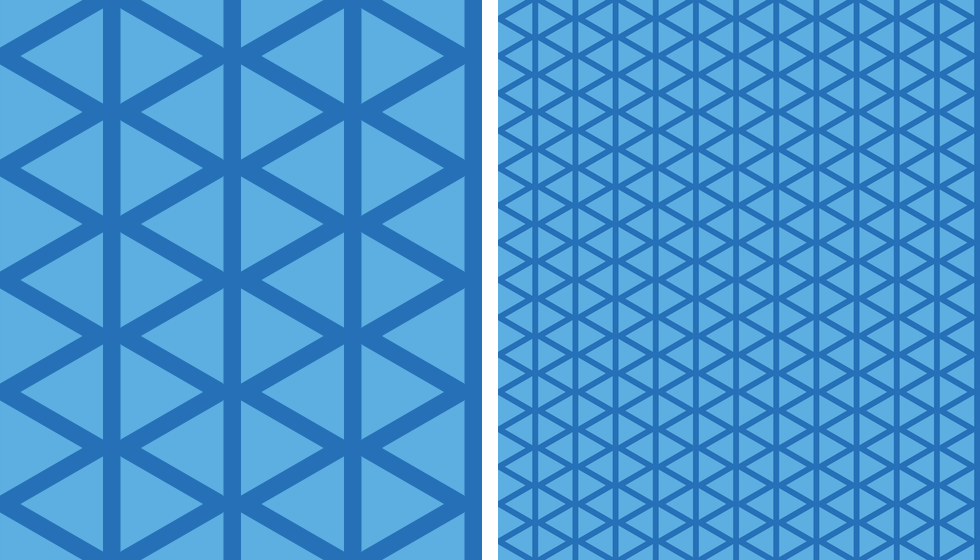
Left: one tile. Right: repeated 3 by 3.
This pattern is drawn by a WebGL 2 fragment shader. Its source:

```glsl
#version 300 es
precision highp float;
// Triangular lattice of thick blue bars on light blue, 2 repeats across and 5 down.
// The canvas splits into 4 columns; each is folded vertically so that a single
// slanted bar, plus the upright bar between columns, gives the whole pattern.
uniform vec2 u_resolution;
out vec4 outColor;

// Signed distance to the bars, with the column width as unit
float latticeDistance(vec2 p, float halfRow, float halfWidth) {
    // Shift so that the first upright bar straddles the left and right edges
    float x = p.x + halfWidth;
    float across = fract(x) - 0.5;
    float oddColumn = mod(floor(x), 2.0);

    // Odd columns slide by half a row; the fold mirrors the slanted bar
    float up = abs(mod(p.y + oddColumn * halfRow, 2.0 * halfRow) - halfRow);

    float upright = 0.5 - abs(across);
    // Bar at 30 degrees through the middle of the folded cell
    float slanted = abs(dot(vec2(across, up - 0.5 * halfRow), vec2(-0.5, 0.866025)));
    return min(upright, slanted) - halfWidth;
}

void main() {
    // Canvas measured in column widths: 4 columns, 10 half rows
    vec2 size = vec2(4.0, 4.0 * 512.0 / 440.0);
    vec2 p = gl_FragCoord.xy / u_resolution * size;
    float pixel = size.y / u_resolution.y;

    float d = latticeDistance(p, size.y / 10.0, 0.0727);

    vec3 skyBlue = vec3(0.365, 0.682, 0.882);
    vec3 barBlue = vec3(0.147, 0.441, 0.718);
    float bar = 1.0 - smoothstep(-0.6 * pixel, 0.6 * pixel, d);
    outColor = vec4(mix(skyBlue, barBlue, bar), 1.0);
}
```
